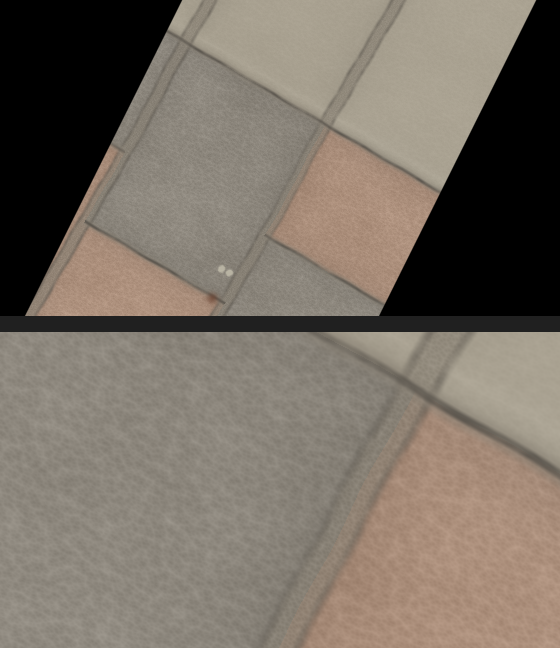
Top: the whole. Bottom: its middle third, enlarged.
Write a WebGL 2 fragment shader that draws this texture.

```glsl
#version 300 es
precision highp float;
// A slanted strip of worn beige, grey and pink paving slabs on black.
uniform vec2 u_resolution;
out vec4 fragColor;

// Layout, in canvas heights
const vec2 STRIP_CORNER = vec2(0.079, 0.0);
const vec2 STRIP_NORMAL = vec2(0.8953, -0.4456);
const float STRIP_WIDTH = 1.003;
const vec2 JUNCTION = vec2(1.030, 0.606);
const float SLAB_ANGLE = 0.532;
const vec2 SLAB = vec2(0.514, 0.650);
const float STAGGERED_START = 0.398;
const float BAND_HALF = 0.018;
const float LINE_HALF = 0.0045;

// Colours
const vec3 BEIGE = vec3(0.665, 0.635, 0.570);
const vec3 GREY = vec3(0.570, 0.547, 0.508);
const vec3 PINK = vec3(0.680, 0.567, 0.490);
const vec3 MORTAR = vec3(0.545, 0.515, 0.465);
const vec3 GROOVE = vec3(0.345, 0.325, 0.295);
const vec3 RUST = vec3(0.42, 0.27, 0.20);
const vec3 CHALK = vec3(0.76, 0.74, 0.67);

float hash(vec2 p) {
  vec3 q = fract(vec3(p.xyx) * 0.1031);
  q += dot(q, q.yzx + 33.33);
  return fract((q.x + q.y) * q.z);
}

// Distance to the nearest scattered point, about 0 to 1
float cellular(vec2 p) {
  vec2 cell = floor(p);
  float nearest = 2.0;
  for (int j = -1; j <= 1; j++) {
    for (int i = -1; i <= 1; i++) {
      vec2 c = cell + vec2(i, j);
      vec2 feature = c + vec2(hash(c), hash(c + 57.3));
      nearest = min(nearest, length(p - feature));
    }
  }
  return nearest;
}

// Layered, turning sines: broad stains, about -1 to 1
float stains(vec2 p) {
  float sum = 0.0, amplitude = 0.5;
  for (int i = 0; i < 5; i++) {
    sum += amplitude * sin(p.x + 1.3 * sin(p.y)) * cos(p.y * 0.9 + 0.7);
    p = mat2(1.28, 1.36, -1.36, 1.28) * p + 2.1;
    amplitude *= 0.62;
  }
  return sum;
}

float stroke(float d, float halfWidth, float soft) {
  return 1.0 - smoothstep(halfWidth - soft, halfWidth + soft, abs(d));
}

void main() {
  vec2 p = gl_FragCoord.xy / u_resolution.y;
  float aa = 0.8 / u_resolution.y;

  // Slab axes: x across the columns, y up along them
  float c = cos(SLAB_ANGLE), s = sin(SLAB_ANGLE);
  vec2 local = p - JUNCTION;
  vec2 t = vec2(dot(local, vec2(c, -s)), dot(local, vec2(s, c)));
  float stain = stains(t * 8.0);
  t.x -= 0.013 * smoothstep(0.0, 0.35, -t.y);
  t += 0.0012 * sin(t.yx * vec2(43.0, 37.0));

  // Column and staggered row of this slab
  float column = floor(t.x / SLAB.x);
  float columnD = (fract(t.x / SLAB.x + 0.5) - 0.5) * SLAB.x;
  float first = mod(column, 2.0) < 0.5 ? STAGGERED_START : SLAB.y;
  float q = (-t.y - first) / SLAB.y;
  float row = max(0.0, floor(q) + 1.0);
  float lower = step(t.y, 0.0);
  float rowD = abs(t.y);
  if (lower > 0.5) rowD = min(rowD, abs(fract(q + 0.5) - 0.5) * SLAB.y);

  // Slab colour with small differences of tone
  float pink = mod(row + step(0.0, column), 2.0);
  vec3 color = mix(BEIGE, mix(GREY, PINK, pink), lower);
  color += 0.025 * (hash(vec2(column, row + 9.0 * lower) + 7.0) - 0.5);

  // Broad stains, stretched pits and fine grain
  float rough = mix(0.35, 1.0, lower);
  float pits = cellular(t * vec2(65.0, 115.0));
  float grain = cellular(t * vec2(190.0, 270.0));
  float streaks = stains(t * vec2(24.0, 55.0));
  color += rough * (0.028 * stain + 0.016 * streaks);
  color += rough * (0.060 * (pits - 0.5) + 0.045 * (grain - 0.5));

  // Grime near the joints, pale dust above the cross joint
  float edge = min(abs(columnD), rowD);
  color *= 1.0 - 0.10 * exp(-edge * 24.0) * (0.8 + 0.5 * stain);
  color += 0.035 * (1.0 - lower) * exp(-abs(t.y - 0.035) * 55.0);

  // Double-edged mortar bands between columns
  float wear = clamp(0.72 + 0.45 * streaks + 0.25 * stain, 0.25, 1.0);
  float band = stroke(columnD, BAND_HALF, 0.003 + aa);
  color = mix(color, MORTAR + 0.07 * (grain - 0.5), 0.65 * band);
  float rims = stroke(abs(columnD) - BAND_HALF, LINE_HALF, 0.003 + aa);
  color = mix(color, GROOVE, 0.55 * rims * wear);

  // Narrow dark cross joints with soft shoulders
  color = mix(color, MORTAR, 0.5 * stroke(rowD, 0.011, 0.005 + aa));
  color = mix(color, GROOVE, 0.9 * stroke(rowD, LINE_HALF, 0.002 + aa) * wear);

  // Rust at a lower corner and a pair of chalky spots
  float rust = exp(-dot(p - vec2(0.672, 0.056), p - vec2(0.672, 0.056)) * 3500.0);
  color = mix(color, RUST, 0.75 * rust);
  for (int i = 0; i < 2; i++) {
    vec2 spot = vec2(0.701, 0.149) + float(i) * vec2(0.025, -0.012);
    float d = length(p - spot) + 0.005 * (pits - 0.5);
    color = mix(color, CHALK, 0.85 * stroke(d, 0.011, 0.002 + aa));
  }

  // Cut to the slanted strip
  float across = dot(p - STRIP_CORNER, STRIP_NORMAL) - 0.5 * STRIP_WIDTH;
  fragColor = vec4(color * stroke(across, 0.5 * STRIP_WIDTH, aa), 1.0);
}
```
